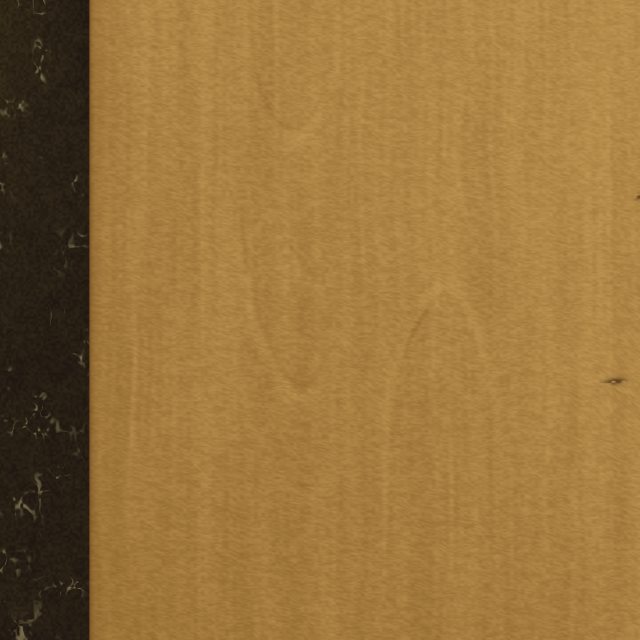
Give the GLSL for this texture, as a Shadertoy shader.

```glsl
// Pale flat-sawn wood board with cathedral grain beside a dark, chipped strip.

const float EDGE_X = 0.1395;
const vec3 WOOD_DARK = vec3(0.565, 0.405, 0.180);
const vec3 WOOD_LIGHT = vec3(0.750, 0.590, 0.325);
const vec3 EDGE_BROWN = vec3(0.43, 0.26, 0.09);
const vec3 KNOT_BROWN = vec3(0.25, 0.15, 0.06);
const vec3 STRIP_DARK = vec3(0.145, 0.110, 0.075);
const vec3 STRIP_OLIVE = vec3(0.210, 0.170, 0.095);
const vec3 CHIP_PALE = vec3(0.52, 0.48, 0.33);
const float FIBRE_GAIN = 0.50;
const float STREAK_GAIN = 0.24;
const float THREAD_GAIN = 0.15;
const vec2 KNOT_MAIN = vec2(0.961, 0.404);
const vec2 KNOT_SIDE = vec2(0.999, 0.693);

float hash(vec2 cell) {
    uvec2 q = uvec2(ivec2(cell)) * uvec2(1597u, 3812u) + uvec2(77u, 913u);
    uint n = (q.x ^ (q.y * 2654u)) * 747796u + q.y;
    n = (n ^ (n >> 15)) * 739983u;
    n = (n ^ (n >> 13)) * 277803u;
    return float((n ^ (n >> 16)) & 65535u) / 65535.0;
}

float noise(vec2 p) {
    vec2 i = floor(p), f = fract(p);
    f = f * f * (3.0 - 2.0 * f);
    return mix(mix(hash(i), hash(i + vec2(1, 0)), f.x),
               mix(hash(i + vec2(0, 1)), hash(i + vec2(1, 1)), f.x), f.y);
}

float fbm(vec2 p) {
    float sum = 0.0, gain = 0.53;
    for (int i = 0; i < 4; i++) {
        sum += gain * noise(p);
        p = mat2(0.96, 0.28, -0.28, 0.96) * p * 2.03 + 17.3;
        gain *= 0.5;
    }
    return sum;
}

float bump(float d, float width) {
    d /= width;
    return exp(-d * d);
}

// Ring outline: limbs spread from the tip along dir; pale outside, dark inside.
float arch(vec2 p, vec2 tip, float dir, float halfWidth, float rise, float reach, float rightGain) {
    float depth = max((p.y - tip.y) * dir, -0.06);
    float decay = exp(-depth / rise);
    float slope = halfWidth / rise * decay;
    float x = p.x - tip.x;
    float d = sqrt(x * x + 0.0003) - 0.012 - halfWidth * (1.0 - decay);
    d /= sqrt(1.0 + slope * slope);
    float side = mix(1.0, rightGain, smoothstep(0.0, 0.035, x));
    float fade = side * exp(-max(depth, 0.0) / reach);
    float broken = smoothstep(0.15, 0.75, noise(p * vec2(26.0, 19.0)));
    float pale = 0.22 * bump(d - 0.009, 0.010) * (0.4 + 0.7 * broken);
    float dark = 0.22 * bump(d + 0.001, 0.0036) * (1.1 - 0.8 * broken);
    return fade * (pale - dark);
}

// Pale vertical vein, x leaning with height, limited to a vertical span.
float vein(vec2 p, vec2 mid, float lean, float halfSpan) {
    float d = p.x - mid.x - lean * (p.y - mid.y);
    return bump(d, 0.0045) * bump(p.y - mid.y, halfSpan);
}

float woodTone(vec2 p) {
    vec2 toKnot = p - KNOT_MAIN;
    float bend = exp(-dot(toKnot, toKnot) * 90.0);
    vec2 q = p + 0.010 * (vec2(noise(p * 9.0), noise(p * 9.0 + 31.0)) - 0.5);

    float tone = 0.53 + 0.26 * (p.y - 0.5) + 0.26 * (p.x - 0.57);
    tone += 0.16 * (fbm(p * vec2(4.0, 3.0) + 5.0) - 0.5);
    tone += STREAK_GAIN * (fbm(vec2(q.x * 34.0, q.y * 1.8)) - 0.5);
    tone += THREAD_GAIN * (noise(vec2(q.x * 125.0, q.y * 5.0) + 63.0) - 0.5);

    // Valleys on the left, peaks on the right
    tone += 0.9 * arch(q, vec2(0.457, 0.792), 1.0, 0.062, 0.065, 0.16, 0.7);
    tone += arch(q, vec2(0.472, 0.388), 1.0, 0.098, 0.137, 0.27, 0.35);
    tone += 0.5 * arch(q, vec2(0.478, 0.230), 1.0, 0.105, 0.120, 0.17, 0.6);
    tone += 0.5 * arch(q, vec2(0.497, 0.560), 1.0, 0.110, 0.150, 0.10, 0.1);
    tone += arch(q, vec2(0.693, 0.552), -1.0, 0.083, 0.120, 0.30, 0.9);
    tone += 0.45 * arch(q, vec2(0.690, 0.418), -1.0, 0.065, 0.110, 0.12, 0.9);

    // Long veins
    tone += 0.13 * vein(q, vec2(0.207, 0.43), 0.015, 0.25);
    tone += 0.11 * vein(q, vec2(0.226, 0.83), 0.030, 0.17);
    tone += 0.13 * vein(q, vec2(0.319, 0.48), -0.010, 0.38);
    tone += 0.11 * vein(q, vec2(0.720, 0.71), -0.200, 0.08);
    tone += 0.12 * vein(q, vec2(0.770, 0.74), 0.0, 0.10);

    // Short cross-grain fibres, slightly tilted
    vec2 f = vec2(p.x, p.y + 0.14 * p.x + 0.008 * noise(p * 34.0));
    f.y += bend * 0.35 * toKnot.x;
    float fibre = 0.40 * noise(f * vec2(85.0, 240.0)) + 0.60 * noise(f * vec2(180.0, 400.0) + 41.0);
    tone += FIBRE_GAIN * (fibre - 0.5);
    return tone + bend * 0.30 * (fbm(toKnot * vec2(35.0, 60.0) + 70.0) - 0.35);
}

float knot(vec2 p, vec2 centre, vec2 size) {
    vec2 d = (p - centre) / size;
    d.y -= 0.3 * d.x;
    return exp(-dot(d, d)) * smoothstep(0.2, 0.75, noise(p * vec2(120.0, 260.0)) + 0.2);
}

vec3 woodColor(vec2 p) {
    vec3 color = mix(WOOD_DARK, WOOD_LIGHT, clamp(woodTone(p), -0.2, 1.2));
    color = mix(color, KNOT_BROWN, 0.8 * knot(p, KNOT_MAIN, vec2(0.017, 0.005)));
    color = mix(color, KNOT_BROWN, 0.7 * knot(p, KNOT_SIDE, vec2(0.007, 0.005)));
    // Warm shade along the joint
    float gap = max(p.x - EDGE_X, 0.0);
    return mix(color, EDGE_BROWN, 0.65 * exp(-gap / 0.004) + 0.14 * exp(-gap / 0.035));
}

vec3 stripColor(vec2 p) {
    float olive = smoothstep(0.4, 1.0, p.y) * (1.0 - p.x / EDGE_X);
    vec3 color = mix(STRIP_DARK, STRIP_OLIVE, 0.65 * olive + 0.6 * (fbm(p * 38.0) - 0.4));
    color *= 0.82 + 0.36 * noise(p * 260.0);
    // Ragged chips gather in worn places
    float wear = bump(length((p - vec2(0.025, 0.125)) * vec2(1.0, 0.55)), 0.027);
    wear += 0.8 * bump(length((p - vec2(0.045, 0.010)) * vec2(0.5, 1.0)), 0.025);
    wear += 0.6 * bump(length(p - vec2(0.015, 0.40)), 0.022);
    wear += 0.5 * bump(length(p - vec2(0.030, 0.68)), 0.050);
    vec2 c = p + 0.016 * vec2(noise(p * 55.0), noise(p * 55.0 + 9.0));
    float ridge = 1.0 - abs(2.0 * noise(c * vec2(75.0, 52.0)) - 1.0);
    float flake = 0.6 * ridge + 0.4 * noise(c * vec2(230.0, 170.0));
    float patches = noise(p * vec2(32.0, 24.0) + 12.0) + 0.45 * wear;
    float chip = smoothstep(0.64, 0.92, flake) * smoothstep(0.57, 0.95, patches);
    return mix(color, CHIP_PALE, chip * (0.6 + 0.4 * noise(p * 90.0)));
}

void mainImage(out vec4 fragColor, in vec2 fragCoord) {
    vec2 p = fragCoord / iResolution.xy;
    float soft = 1.0 / iResolution.x;
    float board = smoothstep(-soft, soft, p.x - EDGE_X);
    fragColor = vec4(mix(stripColor(p), woodColor(p), board), 1.0);
}
```
